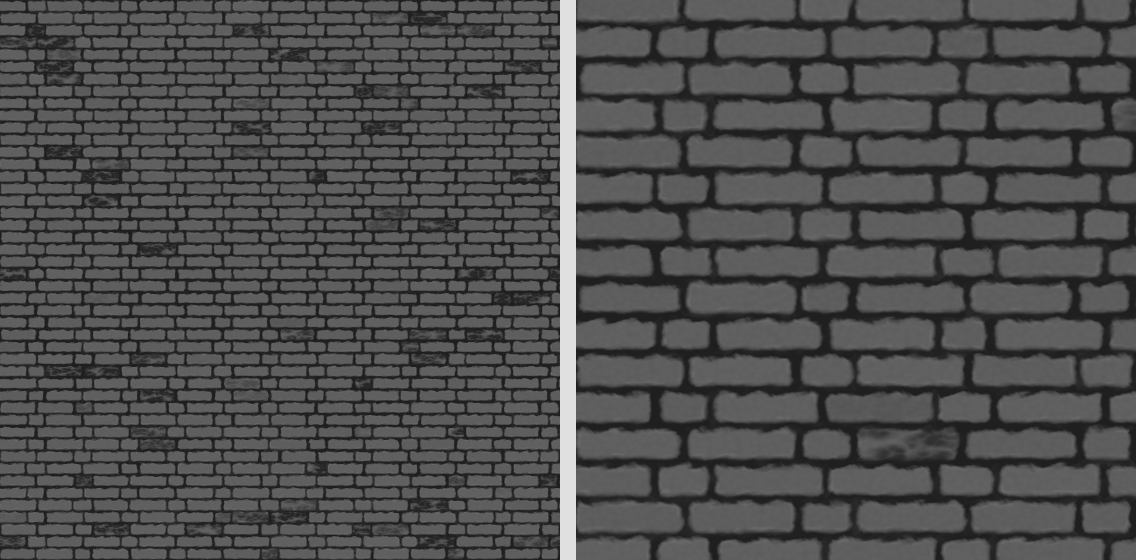
Left, the full canvas; right, a detail of the centre.
This texture is drawn by a WebGL 1 fragment shader. Its source:

```glsl
precision highp float;
uniform vec2 u_resolution;

const float TAU = 6.2831853;

float hash(vec2 p) {
  vec3 q = fract(p.xyx * 0.1031);
  q += dot(q, q.yzx + 33.33);
  return fract((q.x + q.y) * q.z);
}

// Distance to the nearest scattered point, wrapping after count cells
float cellular(vec2 uv, vec2 count) {
  vec2 p = uv * count, cell = floor(p);
  float nearest = 2.0;
  for (int y = -1; y <= 1; y++) {
    for (int x = -1; x <= 1; x++) {
      vec2 c = cell + vec2(float(x), float(y));
      vec2 id = mod(c, count);
      vec2 point = c + vec2(hash(id + 7.0), hash(id + 61.0));
      nearest = min(nearest, distance(p, point));
    }
  }
  return nearest;
}

// Layered sines; whole frequencies keep them seamless
float waves(vec2 uv, vec2 freq) {
  float sum = 0.0, amp = 0.5;
  for (int i = 0; i < 4; i++) {
    float warp = sin(TAU * dot(uv, vec2(-freq.y, freq.x)) + float(i));
    sum += amp * sin(TAU * dot(uv, freq) + 2.0 * warp);
    freq = floor(vec2(freq.x * 1.8 + freq.y * 0.3, freq.y * 1.5 - freq.x * 0.4));
    amp *= 0.6;
  }
  return sum;
}

// Sideways shift of one upright joint
float jointShift(float joint, float row) {
  return 0.022 * (hash(vec2(mod(joint, 18.0), row + 90.0)) - 0.5);
}

void main() {
  vec2 uv = gl_FragCoord.xy / u_resolution;
  float pixel = 46.0 / min(u_resolution.x, u_resolution.y);
  float rough = waves(uv, vec2(31.0, 9.0));
  float bend = waves(uv, vec2(17.0, 23.0));

  // 46 courses, each with 6 groups of one header and two stretchers
  float course = uv.y * 46.0 + 0.06 * rough;
  float row = mod(floor(course), 46.0);
  float along = uv.x * 6.0 + 0.006 * bend - 0.29 - 0.5 * (1.0 - mod(row, 2.0));
  float group = floor(along);
  float v = along - group;
  float part = step(0.2, v) + step(0.6, v);
  float brick = group * 3.0 + part;
  vec2 id = vec2(mod(brick, 18.0), row);

  // Distances to the joints, in course heights
  float left = max(0.0, part * 0.4 - 0.2) + jointShift(brick, row);
  float right = 0.2 + part * 0.4 + jointShift(brick + 1.0, row);
  float toLeft = abs(v - left), toRight = abs(right - v);
  float f = fract(course);
  vec2 gap = vec2(min(toLeft, toRight) * 46.0 / 6.0, min(f, 1.0 - f));
  float edge = 0.3 - length(max(0.3 - gap, 0.0));

  // Joint width and depth vary along the wall
  float joint = mod(brick + step(toRight, toLeft), 18.0);
  float upright = step(gap.x, gap.y);
  float variety = mix(hash(id + 31.0), hash(vec2(joint, row + 150.0)), upright);
  float middle = 0.5 - 0.5 * cos(TAU * uv.y);
  float width = 0.05 + 0.05 * variety + 0.03 * rough + 0.015 * middle;
  float soft = max(0.05, 0.6 * pixel);
  float mortar = 1.0 - smoothstep(width - soft, width + soft, edge);
  float depth = clamp(0.72 + 0.3 * variety + 0.15 * bend + 0.1 * middle, 0.4, 1.0);

  // Brick face with fine grain, pale rim and grimy edges
  float grain = cellular(uv, vec2(230.0, 276.0));
  float tone = 0.37 + 0.014 * (hash(id) - 0.5) + 0.02 * (0.5 - grain);
  float rim = smoothstep(0.1, 0.17, edge) * (1.0 - smoothstep(0.17, 0.26, edge));
  tone += 0.035 * rim * smoothstep(-0.2, 0.5, bend);
  tone -= 0.09 * (1.0 - smoothstep(width, width + 0.13, edge));

  // Streaky soot on a few bricks, more often near top and bottom
  float soot = smoothstep(0.87 + 0.06 * middle, 0.99, hash(id + 203.0));
  float patches = 1.0 - smoothstep(0.2, 0.85, cellular(uv + 0.002 * bend, vec2(40.0, 92.0)));
  float specks = 1.0 - smoothstep(0.2, 0.9, cellular(uv, vec2(130.0, 260.0)));
  float stain = soot * patches * (0.55 + 0.6 * specks);
  tone = mix(tone, 0.13, clamp(stain, 0.0, 0.9));

  tone = mix(tone, 0.12, mortar * depth);
  gl_FragColor = vec4(vec3(tone), 1.0);
}
```
